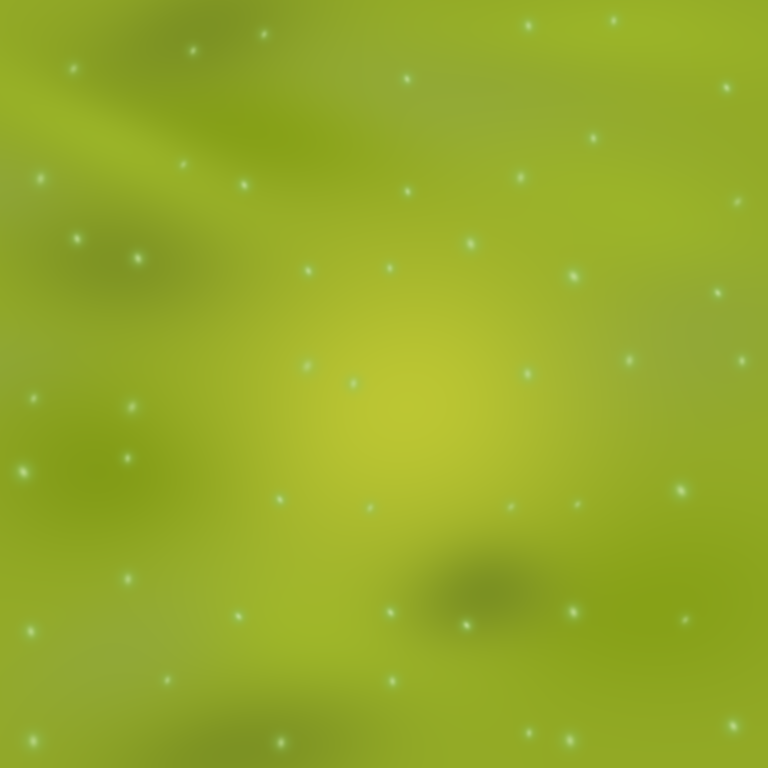
A Shadertoy shader for this background:

```glsl
vec2 hash2(vec2 p) {
    vec3 q = fract(p.xyx * vec3(0.1031, 0.1030, 0.0973));
    q += dot(q, q.yzx + 33.33);
    return fract((q.xx + q.yz) * q.zy);
}

vec2 rotate(vec2 p, float angle) {
    float c = cos(angle), s = sin(angle);
    return vec2(c * p.x + s * p.y, c * p.y - s * p.x);
}

float cornerSlope(vec2 cell, vec2 offset) {
    return dot(hash2(cell + offset + 20.0) * 2.0 - 1.0, fract(cell) - offset);
}

float gradientNoise(vec2 p) {
    vec2 cell = floor(p), f = p - cell;
    vec2 u = f * f * f * (f * (f * 6.0 - 15.0) + 10.0);
    vec2 corner = vec2(0.0, 1.0);
    vec4 slopes;
    slopes.x = dot(hash2(cell + 20.0) * 2.0 - 1.0, f);
    slopes.y = dot(hash2(cell + corner.yx + 20.0) * 2.0 - 1.0, f - corner.yx);
    slopes.z = dot(hash2(cell + corner.xy + 20.0) * 2.0 - 1.0, f - corner.xy);
    slopes.w = dot(hash2(cell + corner.yy + 20.0) * 2.0 - 1.0, f - corner.yy);
    return mix(mix(slopes.x, slopes.y, u.x), mix(slopes.z, slopes.w, u.x), u.y);
}

// Soft elliptical wash of one colour
vec3 wash(vec3 base, vec3 tint, vec2 p, vec2 center, vec2 radii, float angle) {
    vec2 q = rotate(p - center, angle) / radii;
    return mix(base, tint, exp(-dot(q, q)));
}

vec3 meadow(vec2 p) {
    vec3 leaf = vec3(0.575, 0.665, 0.150);
    vec3 bright = vec3(0.605, 0.705, 0.155);
    vec3 shade = vec3(0.485, 0.570, 0.135);
    vec3 moss = vec3(0.520, 0.625, 0.085);
    vec3 mist = vec3(0.565, 0.655, 0.215);
    vec3 glow = vec3(0.735, 0.775, 0.200);
    vec3 c = leaf;

    // Upper area
    c = wash(c, bright, p, vec2(0.78, 0.95), vec2(0.26, 0.06), -0.05);
    c = wash(c, mist, p, vec2(0.59, 0.86), vec2(0.27, 0.08), -0.25);
    c = wash(c, moss, p, vec2(0.32, 0.83), vec2(0.21, 0.07), -0.25);
    c = wash(c, shade, p, vec2(0.26, 0.96), vec2(0.16, 0.08), 0.25);
    c = wash(c, bright, p, vec2(0.14, 0.81), vec2(0.24, 0.05), -0.48);

    // Sides
    c = wash(c, mist, p, vec2(0.00, 0.75), vec2(0.10, 0.06), -0.30);
    c = wash(c, mist, p, vec2(0.00, 0.52), vec2(0.12, 0.06), 0.10);
    c = wash(c, bright, p, vec2(0.84, 0.72), vec2(0.18, 0.08), -0.35);
    c = wash(c, mist, p, vec2(0.88, 0.55), vec2(0.20, 0.11), 0.25);
    c = wash(c, shade, p, vec2(0.17, 0.65), vec2(0.15, 0.08), -0.20);
    c = wash(c, moss * 0.97, p, vec2(0.14, 0.39), vec2(0.15, 0.11), -0.15);

    // Lower area
    c = wash(c, moss, p, vec2(0.82, 0.22), vec2(0.22, 0.13), 0.15);
    c = wash(c, mist, p, vec2(0.19, 0.16), vec2(0.20, 0.08), 0.45);
    c = wash(c, bright, p, vec2(0.45, 0.17), vec2(0.19, 0.09), -0.35);
    c = wash(c, shade, p, vec2(0.31, 0.02), vec2(0.18, 0.08), 0.20);

    // Warm central light, with one shadow below it
    c = wash(c, glow, p, vec2(0.53, 0.47), vec2(0.23, 0.22), 0.0);
    return wash(c, shade, p, vec2(0.63, 0.22), vec2(0.10, 0.06), 0.10);
}

// Jittered grid of specks, each a green halo around a pale tilted core
vec3 addSpecks(vec3 color, vec2 p, float cells) {
    vec3 haloColor = vec3(0.55, 0.77, 0.38);
    vec3 coreColor = vec3(0.77, 0.87, 0.57);
    vec2 home = floor(p * cells);
    for (int j = -1; j <= 1; j++) {
        for (int i = -1; i <= 1; i++) {
            vec2 id = home + vec2(i, j);
            vec2 spot = (id + 0.5 + 0.68 * (hash2(id + 7.0) - 0.5)) / cells;
            vec2 traits = hash2(id + 61.0);
            float size = mix(0.0095, 0.0145, traits.x * traits.x);
            float strength = mix(0.45, 0.85, traits.y);
            vec2 q = (p - spot) / size;
            vec2 core = rotate(q, mix(-0.7, 0.7, traits.y)) / vec2(0.36, 0.48);
            color = mix(color, haloColor, 0.72 * strength * exp(-dot(q, q)));
            color = mix(color, coreColor, strength * exp(-dot(core, core)));
        }
    }
    return color;
}

void mainImage(out vec4 fragColor, in vec2 fragCoord) {
    vec2 p = fragCoord / iResolution.xy;
    float drift = gradientNoise(p * 4.0);
    vec2 warp = 0.025 * vec2(drift, gradientNoise(p * 4.0 + 9.0));
    vec3 color = meadow(p + warp) * (1.0 + 0.02 * drift);
    fragColor = vec4(addSpecks(color, p, 7.0), 1.0);
}
```
